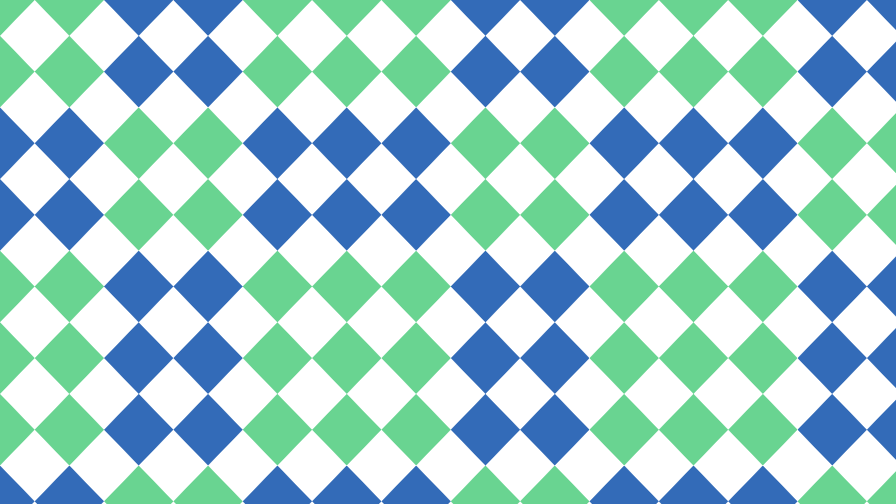
Reproduce this pattern procedurally as a Shadertoy shader.

```glsl
// Colour bands five cells long: true for the two middle cells
bool inBand(float index) {
    return abs(mod(index, 5.0) - 2.5) < 1.0;
}

void mainImage(out vec4 fragColor, in vec2 fragCoord) {
    // Diamond grid, with a centre on the top left corner
    vec2 pitch = vec2(0.1376, 0.1421);
    vec2 p = vec2(fragCoord.x, iResolution.y - fragCoord.y) / iResolution.y / pitch;
    vec2 cell = floor(p + 0.5);
    vec2 local = abs(p - cell);

    // Diamonds touching tip to tip, smoothed over one pixel
    float dist = local.x + local.y - 0.5;
    float pixel = length(1.0 / pitch) / iResolution.y;
    float coverage = clamp(0.5 - dist / pixel, 0.0, 1.0);

    // Crossing bands swap the two colours
    vec3 green = vec3(0.41, 0.83, 0.57);
    vec3 blue = vec3(0.20, 0.42, 0.72);
    vec3 diamond = inBand(cell.x) == inBand(cell.y) ? green : blue;

    fragColor = vec4(mix(vec3(1.0), diamond, coverage), 1.0);
}
```
